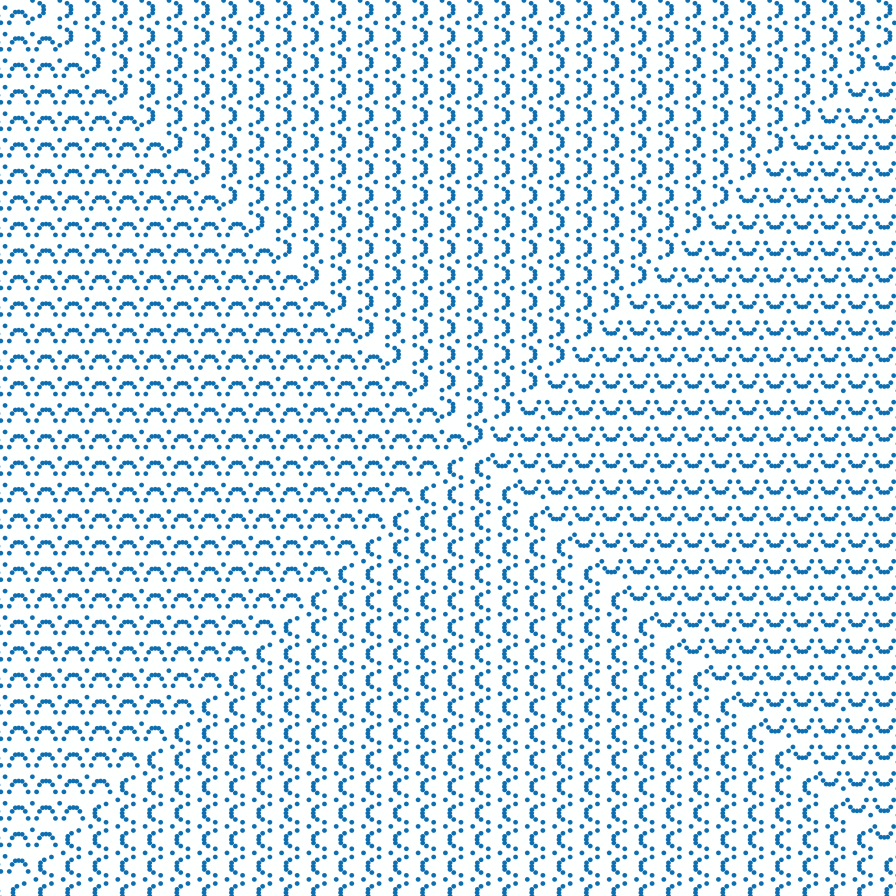
Write a WebGL 1 fragment shader that draws this pattern.

```glsl
precision highp float;
// Four wedges of small blue dots meet near the middle like a square spiral.
// Each lattice cell holds one arched motif of dots, turned a quarter
// clockwise from wedge to wedge; the nearest dot gives the ink.
uniform vec2 u_resolution;

const vec3 PAPER = vec3(0.995, 1.0, 1.0);
const vec3 INK = vec3(0.05, 0.43, 0.69);
const vec2 PITCH = vec2(0.03047, 0.02960);   // cell size
const vec2 ORIGIN = vec2(0.50391, 0.51128);  // centre of cell (0, 0)
const float DOT_RADIUS = 0.0026;
const float ALONG_SHIFT = 0.148;             // motif shift along the wedge
const float BULGE_SHIFT = 0.063;             // motif shift towards its bulge

// Dot places in the motif: x along the wedge, y towards the bulge
const vec2 CREST = vec2(0.126, -0.01);
const vec2 SHOULDER = vec2(0.240, -0.145);
const vec2 FOOT = vec2(0.345, -0.410);
const vec2 SPARK = vec2(0.500, 0.160);

// Outward direction of the wedge that owns a cell
vec2 wedgeDirection(vec2 cell) {
  bool upper = cell.y > -0.5;
  float first = upper ? 1.0 - cell.y : 1.0 + cell.y;
  float last = upper ? 1.0 + cell.y : -cell.y;
  if (cell.x < first - 0.5) return vec2(-1.0, 0.0);
  if (cell.x > last + 0.5) return vec2(1.0, 0.0);
  return vec2(0.0, upper ? 1.0 : -1.0);
}

// Distance to the nearest dot centre of one motif, in cell units
float motifDistance(vec2 offset, vec2 outward) {
  vec2 bulge = vec2(outward.y, -outward.x);
  float shift = outward.x != 0.0 ? -ALONG_SHIFT : ALONG_SHIFT;
  vec2 p = vec2(dot(offset, outward) - shift,
                dot(offset, bulge) - BULGE_SHIFT);
  vec2 mirrored = vec2(abs(p.x), p.y);
  float d = min(length(p), length(p - SPARK));
  d = min(d, length(mirrored - CREST));
  d = min(d, length(mirrored - SHOULDER));
  return min(d, length(mirrored - FOOT));
}

void main() {
  vec2 uv = gl_FragCoord.xy / u_resolution;
  vec2 grid = (uv - ORIGIN) / PITCH;
  vec2 home = floor(grid + 0.5);

  // Motifs reach over their cell edges, so test the neighbours too
  float nearest = 10.0;
  for (int j = -1; j <= 1; j++) {
    for (int i = -1; i <= 1; i++) {
      vec2 cell = home + vec2(float(i), float(j));
      nearest = min(nearest, motifDistance(grid - cell, wedgeDirection(cell)));
    }
  }

  float dist = nearest * 0.5 * (PITCH.x + PITCH.y);
  float soft = 0.7 / min(u_resolution.x, u_resolution.y);
  float ink = 1.0 - smoothstep(DOT_RADIUS - soft, DOT_RADIUS + soft, dist);
  gl_FragColor = vec4(mix(PAPER, INK, ink), 1.0);
}
```
